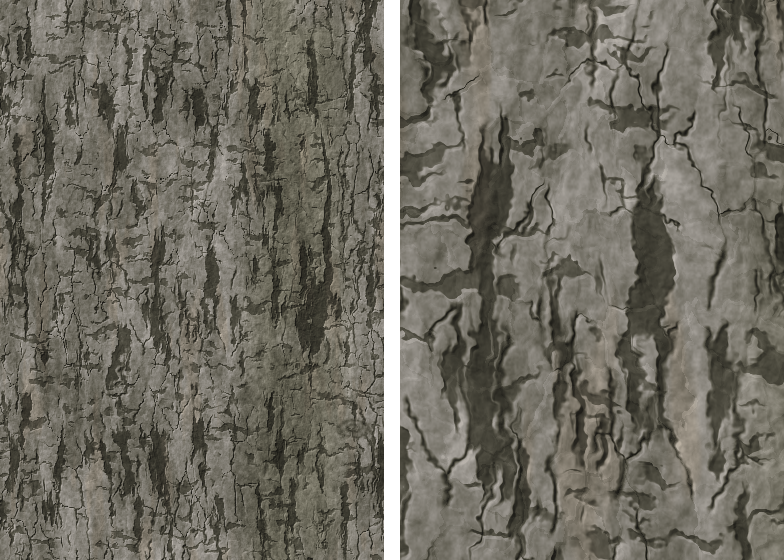
Left: the whole. Right: its middle third, enlarged.
This texture is drawn by a WebGL 2 fragment shader. Its source:

```glsl
#version 300 es
precision highp float;
// Weathered tree bark: tall flaking plates broken by ragged vertical slits.
// Warped Voronoi seams and stretched noise, faded in and out, form a height
// field that is lit from the upper left and tinted from olive to pale grey.

uniform vec2 u_resolution;
out vec4 fragColor;

float hash(vec2 p) {
    return fract(sin(dot(p, vec2(127.1, 311.7))) * 43758.5);
}

vec2 hash2(vec2 p) {
    return vec2(hash(p), hash(p + 57.3));
}

float noise(vec2 p) {
    vec2 i = floor(p), f = fract(p);
    f = f * f * (3.0 - 2.0 * f);
    float low = mix(hash(i), hash(i + vec2(1, 0)), f.x);
    float high = mix(hash(i + vec2(0, 1)), hash(i + vec2(1, 1)), f.x);
    return mix(low, high, f.y);
}

float fbm(vec2 p, int octaves) {
    float sum = 0.0, total = 0.0, amp = 1.0;
    for (int i = 0; i < octaves; i++) {
        sum += amp * noise(p);
        total += amp;
        amp *= 0.6;
        p = p * 2.03 + 17.7;
    }
    return sum / total;
}

// x: distance to the nearest cell border in canvas units, y: random cell value
vec2 plates(vec2 p, vec2 density) {
    vec2 q = p * density, cell = floor(q), f = q - cell;
    vec2 nearest = vec2(0.0), id = cell;
    float best = 9.0, border = 9.0;
    for (int y = -1; y <= 1; y++)
    for (int x = -1; x <= 1; x++) {
        vec2 o = vec2(x, y), r = o + hash2(cell + o) - f;
        float d = dot(r, r);
        if (d < best) { best = d; nearest = r; id = cell + o; }
    }
    for (int y = -2; y <= 2; y++)
    for (int x = -2; x <= 2; x++) {
        vec2 o = vec2(x, y), r = o + hash2(cell + o) - f, gap = r - nearest;
        if (dot(gap, gap) > 0.0001) {
            vec2 n = normalize(gap);
            float d = dot(0.5 * (r + nearest), n) / length(n * density);
            border = min(border, d * mix(1.0, 2.0, n.y * n.y));
        }
    }
    return vec2(border, hash(id + 3.1));
}

// Gentle bends plus strong fine tearing
vec2 warp(vec2 p) {
    vec2 broad = vec2(fbm(p * vec2(11.0, 7.0), 2), fbm(p * vec2(15.0, 9.0) + 40.0, 2));
    vec2 fine = vec2(fbm(p * vec2(95.0, 80.0) + 9.0, 3), fbm(p * 100.0 + 71.0, 3));
    return p + (broad - 0.5) * vec2(0.03, 0.04) + (fine - 0.5) * vec2(0.012, 0.018);
}

// Flaky zone running down the right side, from 0 to 1
float roughZone(vec2 p) {
    float side = 1.0 - smoothstep(0.03, 0.13, abs(p.x - 0.53));
    return side * smoothstep(0.3, 0.6, fbm(p * vec2(9.0, 5.0) + 5.0, 3) + 0.15 * p.y);
}

// x: height, y: openness (0 inside cracks), z: random plate value
vec3 bark(vec2 p, float rough) {
    vec2 w = warp(p);
    float wear = smoothstep(0.35, 0.65, fbm(p * vec2(14.0, 7.0) + 23.0, 3));
    float broken = smoothstep(0.42, 0.56, fbm(p * vec2(42.0, 24.0) + 61.0, 2));
    vec2 plate = plates(w, vec2(36.0, 13.0));
    vec2 chip = plates(w + 0.37, vec2(62.0, 48.0));

    float seam = smoothstep(0.0, 0.002 + 0.003 * wear, plate.x);
    seam = mix(1.0, seam, broken * (1.0 - 0.5 * rough));
    float slitLevel = 0.31 + 0.05 * wear;
    float slit = smoothstep(slitLevel, slitLevel + 0.09, fbm(w * vec2(62.0, 11.0) + 11.0, 4));
    float tick = smoothstep(0.24, 0.33, fbm(w * vec2(34.0, 105.0) + 47.0, 2));

    float open = seam * mix(0.1, 1.0, slit) * mix(0.35, 1.0, tick);
    float flakes = fbm(w * vec2(105.0, 70.0), 4);
    float height = 0.7 * open + 0.3 * plate.y + 0.35 * chip.y;
    height += (1.2 + 0.6 * rough) * flakes;
    return vec3(height, open, 0.65 * plate.y + 0.35 * chip.y);
}

// Oval ring pattern; x: ring wave, y: coverage
vec2 knot(vec2 p, vec2 centre, float radius) {
    float d = length((p - centre) * vec2(1.0, 1.8)) / radius;
    d += 0.5 * (fbm(p * 70.0, 3) - 0.5);
    return vec2(cos(d * 13.0), 1.0 - smoothstep(0.7, 1.1, d));
}

void main() {
    vec2 p = gl_FragCoord.xy / u_resolution.y;
    float rough = roughZone(p);

    // Relief from the height change toward the light
    vec3 surface = bark(p, rough);
    vec2 toLight = vec2(-0.0016, 0.002);
    float relief = clamp(surface.x - bark(p + toLight, rough).x, -0.8, 0.8);

    // Tone from broad patches, pale scales, plates, grain and cracks
    float patches = fbm(p * vec2(8.0, 4.5) + 31.0, 4) - 0.5;
    float streaks = fbm(p * vec2(75.0, 11.0) + 83.0, 3) - 0.5;
    float grain = fbm(p * vec2(210.0, 160.0), 3) - 0.5;
    float scales = smoothstep(0.52, 0.62, fbm(warp(p) * vec2(36.0, 10.0) + 7.0, 3));
    float tone = 0.445 + 0.22 * patches + 0.15 * streaks + 0.2 * grain;
    tone += 0.09 * (surface.z - 0.5) + 0.075 * scales * (1.0 - rough);
    tone = tone * mix(0.45, 1.0, surface.y) + 0.15 * relief;

    vec2 rings = knot(p, vec2(0.629, 0.235), 0.036);
    tone = mix(tone, 0.36 + 0.08 * rings.x + 0.2 * grain + 0.12 * relief, 0.7 * rings.y);
    tone = clamp(tone, 0.1, 0.72);

    // Olive shadows, neutral highlights, faint moss and warm streaks
    vec3 tint = vec3(1.0, 0.972, mix(0.81, 0.93, smoothstep(0.2, 0.65, tone)));
    tint = mix(tint, vec3(1.0, 0.985, 0.79), 0.4 * rough);
    float warm = smoothstep(0.6, 0.75, fbm(p * vec2(40.0, 7.0) + 19.0, 3));
    tint = mix(tint, vec3(1.03, 0.94, 0.8), 0.4 * warm);
    fragColor = vec4(tone * tint, 1.0);
}
```
